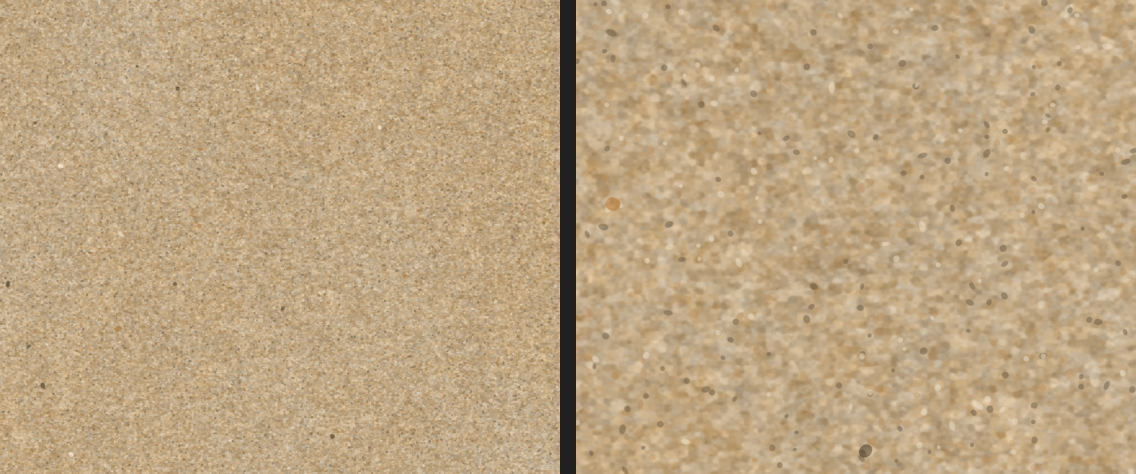
Left, the full canvas; right, a detail of the centre.
Give the GLSL for this texture, as a Shadertoy shader.

```glsl
// Fine beach sand: three sizes of soft cellular grains vary tone and warmth,
// broad noise mottles the surface, and scattered ellipses add dark specks,
// ochre grains, pale glints and a few larger pebbles and shell chips.

#define SAND_COLOR vec3(0.754, 0.658, 0.520)
#define TONE_AXIS vec3(0.93, 1.00, 1.08)
#define WARM_AXIS vec3(0.010, -0.017, -0.054)
#define GRAIN_DENSITY 200.0
#define GRAIN_CONTRAST 0.108
#define GRAIN_SOFTNESS 5.0
#define SPECK_DENSITY 78.0
#define PEBBLE_DENSITY 9.0
#define DARK_COLOR vec3(0.40, 0.34, 0.25)
#define OCHRE_COLOR vec3(0.73, 0.52, 0.29)
#define PALE_COLOR vec3(0.93, 0.88, 0.79)

// Three random values per cell.
vec3 hash3(vec2 cell) {
    vec3 q = fract(vec3(cell.xyx) * vec3(0.1031, 0.1030, 0.0973));
    q += dot(q, q.yxz + 33.33);
    return fract((q.xxy + q.yzz) * q.zyx);
}

// Smooth value noise, centred on zero.
float valueNoise(vec2 p) {
    vec2 i = floor(p), f = fract(p);
    f = f * f * (3.0 - 2.0 * f);
    float low = mix(hash3(i).x, hash3(i + vec2(1, 0)).x, f.x);
    float high = mix(hash3(i + vec2(0, 1)).x, hash3(i + vec2(1, 1)).x, f.x);
    return mix(low, high, f.y) - 0.5;
}

// Jittered soft cells: x is tone, y is warmth, both centred on zero.
vec2 grains(vec2 p) {
    vec2 base = floor(p), sum = vec2(0.0);
    float total = 0.0;
    for (int y = -1; y <= 1; y++)
    for (int x = -1; x <= 1; x++) {
        vec2 cell = base + vec2(x, y);
        vec3 place = hash3(cell + 17.0);
        vec3 value = hash3(cell + 171.0);
        vec2 d = cell + 0.15 + 0.7 * place.xy - p;
        float weight = exp(-GRAIN_SOFTNESS * dot(d, d));
        sum += weight * vec2(value.x + value.y - 1.0, value.z + place.z - 1.0);
        total += weight;
    }
    return sum / total;
}

// Sparse rotated ellipses: x is coverage, y is a random kind.
vec2 scatter(vec2 uv, float density, float chance, float radius, float seed) {
    vec2 p = uv * density, base = floor(p), result = vec2(0.0);
    float edge = 0.75 * density / iResolution.y;
    for (int y = -1; y <= 1; y++)
    for (int x = -1; x <= 1; x++) {
        vec2 cell = base + vec2(x, y);
        vec3 place = hash3(cell + seed);
        vec3 shape = hash3(cell + seed + 57.0);
        if (place.z > chance) continue;
        float angle = 3.14159 * shape.x;
        vec2 axis = vec2(cos(angle), sin(angle));
        vec2 d = p - cell - 0.1 - 0.8 * place.xy;
        d = vec2(dot(d, axis), dot(d, vec2(-axis.y, axis.x)));
        d.x *= mix(0.45, 1.0, sqrt(shape.z));
        float size = radius * mix(0.65, 1.25, shape.y);
        float cover = 1.0 - smoothstep(size - edge, size + edge, length(d));
        if (cover > result.x) result = vec2(cover, place.z / chance);
    }
    return result;
}

void mainImage(out vec4 fragColor, in vec2 fragCoord) {
    vec2 uv = fragCoord / iResolution.y;
    vec2 grainUv = uv * vec2(0.92, 1.1) * GRAIN_DENSITY;

    // Grain layers: main size, finer grit and small clumps.
    vec2 grain = grains(grainUv);
    vec2 grit = grains(grainUv * 1.73 + 311.0);
    vec2 clump = grains(grainUv * 0.42 + 743.0);

    // Broad drifts of warmer and greyer sand.
    float drift = valueNoise(uv * vec2(3.6, 2.4) + 5.0);
    float patches = valueNoise(uv * 14.0 + 40.0);
    float tone = GRAIN_CONTRAST * (grain.x + 0.55 * grit.x + 0.42 * clump.x)
               - 0.022 * drift + 0.024 * patches;
    float warmth = grain.y + 0.4 * grit.y + 0.6 * clump.y
                 + 0.85 * drift + 0.40 * patches;
    vec3 color = SAND_COLOR + TONE_AXIS * tone + WARM_AXIS * warmth;

    // Small coloured grains.
    float ochre = scatter(uv, SPECK_DENSITY, 0.20, 0.18, 211.0).x;
    float dark = scatter(uv, SPECK_DENSITY, 0.18, 0.15, 463.0).x;
    float glint = scatter(uv, SPECK_DENSITY, 0.10, 0.14, 829.0).x;
    color = mix(color, OCHRE_COLOR, 0.30 * ochre);
    color = mix(color, DARK_COLOR, 0.48 * dark);
    color = mix(color, PALE_COLOR, 0.52 * glint);

    // Rare larger pebbles in dark, ochre or pale.
    vec2 pebble = scatter(uv, PEBBLE_DENSITY, 0.26, 0.036, 97.0);
    vec3 pebbleColor = pebble.y < 0.45 ? DARK_COLOR
                     : pebble.y < 0.75 ? OCHRE_COLOR : PALE_COLOR;
    pebbleColor += TONE_AXIS * 0.7 * tone;
    color = mix(color, pebbleColor, 0.80 * pebble.x);

    fragColor = vec4(clamp(color, 0.0, 1.0), 1.0);
}
```
